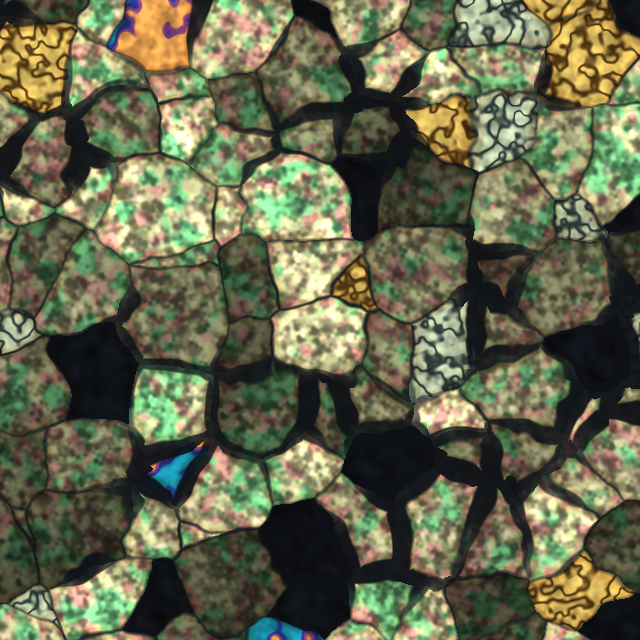
Reproduce this texture procedurally as a Shadertoy shader.

```glsl
const float GRAINS = 9.5;
const vec3 PORE   = vec3(0.055, 0.065, 0.085);
const vec3 OLIVE  = vec3(0.78, 0.81, 0.58);
const vec3 CREAM  = vec3(0.95, 0.88, 0.70);
const vec3 PINK   = vec3(0.83, 0.62, 0.55);
const vec3 GREEN  = vec3(0.44, 0.83, 0.54);
const vec3 TEAL   = vec3(0.10, 0.56, 0.66);
const vec3 BLUE   = vec3(0.14, 0.20, 0.56);
const vec3 PURPLE = vec3(0.50, 0.25, 0.48);
const vec3 ORANGE = vec3(0.92, 0.64, 0.32);

struct Grain { vec2 id; float edge; };

float hash(vec2 p) {
    return fract(sin(dot(p, vec2(127.1, 311.7))) * 43758.5453);
}

float noise(vec2 p) {
    vec2 i = floor(p), f = fract(p);
    f = f * f * (3.0 - 2.0 * f);
    vec2 e = vec2(0.0, 1.0);
    return mix(mix(hash(i), hash(i + e.yx), f.x),
               mix(hash(i + e.xy), hash(i + e.yy), f.x), f.y);
}

// Two rotated octaves hide the lattice
float fbm(vec2 p) {
    mat2 turn = mat2(0.8, 0.6, -0.6, 0.8);
    return 0.62 * noise(turn * p) + 0.38 * noise(turn * turn * p * 1.9 + 17.3);
}

vec2 warp(vec2 p, float scale, float amount) {
    return p + amount * (vec2(noise(p * scale), noise(p * scale + 31.7)) - 0.5);
}

// Weighted Voronoi cells give grains of unequal size
Grain findGrain(vec2 q) {
    vec2 cell = floor(q), id = cell, nearest = q, second = q;
    float d1 = 1e3, d2 = 1e3;
    for (int y = -2; y <= 2; y++)
    for (int x = -2; x <= 2; x++) {
        vec2 c = cell + vec2(x, y);
        vec2 site = c + 0.1 + 0.8 * vec2(hash(c), hash(c + 57.3));
        vec2 r = site - q;
        float d = dot(r, r) - 0.65 * hash(c + 91.1);
        if (d < d1) {
            d2 = d1; second = nearest;
            d1 = d; nearest = site; id = c;
        } else if (d < d2) {
            d2 = d; second = site;
        }
    }
    float gap = max(length(second - nearest), 0.2);
    return Grain(id, 0.5 * (d2 - d1) / gap);
}

// Speckled carbonate: olive and cream with pink and green patches
vec3 mottle(vec2 p, float seed, float light) {
    float tint = fbm(p * 46.0 + seed * 40.0);
    float patches = fbm(p * 34.0 + seed * 70.0 + 9.0);
    float spot = fbm(p * 82.0 + seed * 20.0);
    vec3 c = mix(PINK, OLIVE, smoothstep(0.30, 0.50, tint));
    c = mix(c, CREAM, smoothstep(0.52, 0.72, tint) * light);
    float greenness = smoothstep(0.50, 0.68, patches + 0.16 * (seed - 0.5));
    c = mix(c, GREEN, 0.85 * greenness);
    return c * light * mix(0.55, 1.4, smoothstep(0.1, 0.85, spot));
}

// Fine wriggling dark lines on a pale ground
vec3 wormy(vec2 p, vec3 dark, vec3 pale) {
    float lines = smoothstep(0.0, 0.16, abs(fbm(p * 50.0) - 0.5));
    float shade = 0.7 + 0.6 * fbm(p * 75.0 + 5.0);
    return mix(dark, pale, lines) * shade;
}

// Vivid interference colours
vec3 vivid(vec2 p, float seed) {
    float t = fbm(p * 30.0 + seed * 30.0) + 0.25 * (seed - 0.5);
    vec3 c = mix(TEAL, BLUE, smoothstep(0.34, 0.44, t));
    c = mix(c, PURPLE, smoothstep(0.47, 0.54, t));
    c = mix(c, ORANGE, smoothstep(0.56, 0.63, t));
    return c * (0.65 + 0.7 * fbm(p * 70.0));
}

vec3 grainColour(vec2 p, vec2 id) {
    float kind = hash(id + 13.7);
    float seed = hash(id + 41.9);
    float light = mix(0.30, 1.06, hash(id + 73.1));
    light *= 0.75 + 0.5 * fbm(p * 12.0 + seed * 9.0);
    if (kind < 0.10) return PORE * (0.5 + fbm(p * 45.0));
    if (kind < 0.17) return wormy(p, vec3(0.17, 0.22, 0.21), vec3(0.74, 0.80, 0.66));
    if (kind < 0.21) return wormy(p, vec3(0.30, 0.20, 0.07), vec3(0.88, 0.75, 0.38));
    if (kind < 0.25) return vivid(p, seed);
    return mottle(p, seed, light);
}

void mainImage(out vec4 fragColor, in vec2 fragCoord) {
    vec2 p = fragCoord / iResolution.y;
    vec2 bent = warp(warp(p, 13.0, 0.035), 42.0, 0.010);
    Grain grain = findGrain(bent * GRAINS + 3.0);
    float edge = grain.edge / GRAINS;
    vec3 colour = grainColour(p, grain.id);

    // Dark seams that swell into pores
    float swell = smoothstep(0.58, 0.85, noise(p * 8.0 + 4.0));
    float seam = 0.001 + 0.014 * swell;
    float cover = 1.0 - smoothstep(seam - 0.001, seam + 0.005, edge);
    float strength = mix(0.45, 0.95, max(swell, noise(p * 18.0 + 8.0)));
    colour = mix(colour, PORE, cover * strength);

    // Brown fringe just inside the seams
    float fringe = exp(-pow((edge - seam - 0.006) / 0.004, 2.0));
    colour *= mix(vec3(1.0), vec3(0.92, 0.78, 0.66), 0.6 * fringe);

    fragColor = vec4(clamp(colour, 0.0, 1.0), 1.0);
}
```
